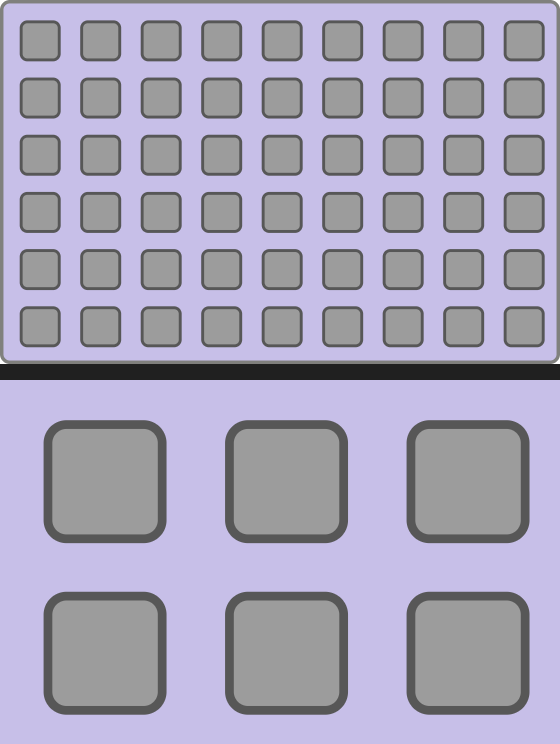
Top, the full canvas; bottom, a detail of the centre.
Give the GLSL for this pattern, as a Shadertoy shader.

```glsl
// Lilac panel with a grey frame and a 9 by 6 grid of outlined rounded tiles.

// Lengths are fractions of the canvas height.
const vec2  GRID_COUNT   = vec2(9.0, 6.0);
const vec2  GRID_PITCH   = vec2(0.1662, 0.1571);
const vec2  GRID_OFFSET  = vec2(0.006, -0.005);
const float TILE_HALF    = 0.0563;
const float TILE_RADIUS  = 0.021;
const float TILE_BORDER  = 0.0080;
const float FRAME_RADIUS = 0.027;
const float FRAME_BORDER = 0.0095;

const vec3 PANEL_COLOR   = vec3(0.78, 0.75, 0.91);
const vec3 TILE_COLOR    = vec3(0.61);
const vec3 OUTLINE_COLOR = vec3(0.34);
const vec3 FRAME_COLOR   = vec3(0.50, 0.50, 0.49);
const vec3 OUTSIDE_COLOR = vec3(1.0);

// Signed distance to a rounded box centred at zero.
float roundedBox(vec2 p, vec2 halfSize, float radius) {
    vec2 q = abs(p) - halfSize + radius;
    return length(max(q, 0.0)) + min(max(q.x, q.y), 0.0) - radius;
}

// Coverage of the inside of a shape, smoothed over one pixel.
float coverage(float dist) {
    return clamp(0.5 - dist * iResolution.y, 0.0, 1.0);
}

void mainImage(out vec4 fragColor, in vec2 fragCoord) {
    vec2 p = (fragCoord - 0.5 * iResolution.xy) / iResolution.y;
    vec2 panelHalf = 0.5 * iResolution.xy / iResolution.y;

    // Frame and panel
    float panel = roundedBox(p, panelHalf, FRAME_RADIUS);
    vec3 color = mix(OUTSIDE_COLOR, FRAME_COLOR, coverage(panel));
    color = mix(color, PANEL_COLOR, coverage(panel + FRAME_BORDER));

    // Nearest tile of the finite grid
    vec2 gridPos = (p - GRID_OFFSET) / GRID_PITCH + 0.5 * GRID_COUNT;
    vec2 cell = clamp(floor(gridPos), vec2(0.0), GRID_COUNT - 1.0);
    vec2 local = (gridPos - cell - 0.5) * GRID_PITCH;

    // Outline, then face
    float tile = roundedBox(local, vec2(TILE_HALF), TILE_RADIUS);
    color = mix(color, OUTLINE_COLOR, coverage(tile));
    color = mix(color, TILE_COLOR, coverage(tile + TILE_BORDER));

    fragColor = vec4(color, 1.0);
}
```
